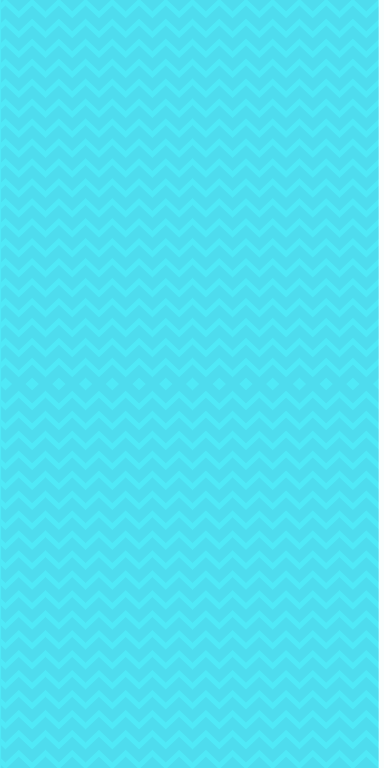
Write a Shadertoy shader that draws this pattern.

```glsl
// Cyan chevron stripes mirrored about the middle, with a row of diamonds and a pale right margin.

// Lengths are fractions of the canvas width.
const float PERIOD       = 0.0696;  // width of one zigzag
const float ROW_STEP     = 0.05195; // spacing between stripes
const float AMPLITUDE    = 0.0330;  // height of one zigzag
const float THICKNESS    = 0.0178;  // vertical stripe thickness
const float DIAMOND_HALF = 0.0164;  // half height of the middle diamonds
const float CENTER_X     = 0.5013;  // a diamond sits here
const float RIGHT_EDGE   = 0.9862;  // start of the pale margin
const float LEFT_RIM     = 0.0030;  // thin bright line on the left
const float SOFTNESS     = 0.0010;  // least edge blur

const vec3 GROUND = vec3(0.305, 0.862, 0.932);
const vec3 STRIPE = vec3(0.310, 0.915, 0.970);
const vec3 MARGIN = vec3(0.985, 0.995, 0.995);

// Triangle wave: 0 at the diamond columns, 1 halfway between them.
float zigzag(float x) {
    return 2.0 * abs(fract((x - CENTER_X) / PERIOD + 0.5) - 0.5);
}

// Signed distance to the nearest stripe, negative inside.
float stripeDistance(vec2 p) {
    float level = p.y - DIAMOND_HALF + AMPLITUDE * zigzag(p.x) + 0.5 * THICKNESS;
    float offset = abs(mod(level + 0.5 * ROW_STEP, ROW_STEP) - 0.5 * ROW_STEP);
    float slope = 2.0 * AMPLITUDE / PERIOD;
    return (offset - 0.5 * THICKNESS) * inversesqrt(1.0 + slope * slope);
}

void mainImage(out vec4 fragColor, in vec2 fragCoord) {
    float pixel = 1.0 / iResolution.x;
    float blur = max(0.6 * pixel, SOFTNESS);
    vec2 p = fragCoord * pixel;

    // Fold the canvas about its horizontal middle line.
    float fromMiddle = abs(p.y - 0.5 * iResolution.y * pixel);
    float stripe = 1.0 - smoothstep(-blur, blur, stripeDistance(vec2(p.x, fromMiddle)));

    // Left rim shares the stripe colour.
    float rim = 1.0 - smoothstep(-blur, blur, p.x - LEFT_RIM);
    vec3 color = mix(GROUND, STRIPE, max(stripe, rim));

    // Pale margin on the right.
    color = mix(color, MARGIN, smoothstep(-blur, blur, p.x - RIGHT_EDGE));
    fragColor = vec4(color, 1.0);
}
```
